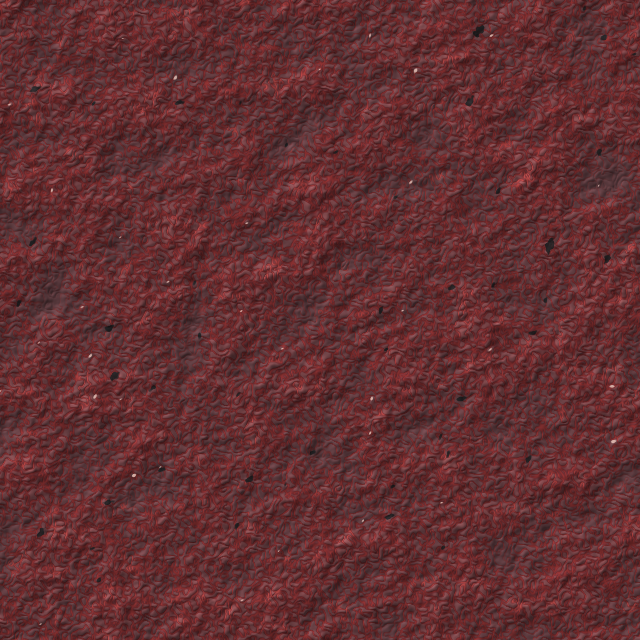
Give the GLSL for this texture, as a WebGL 2 fragment shader.

```glsl
#version 300 es
precision highp float;
// Rough dark red mineral surface with fine veins, black flecks and pale glints.

uniform vec2 u_resolution;
out vec4 fragColor;

vec2 hash2(vec2 cell) {
    uvec2 q = uvec2(ivec2(cell) + 4096);
    uint h = q.x * 1597334677u ^ q.y * 3812015801u;
    h = (h ^ (h >> 15)) * 2246822519u;
    h ^= h >> 13;
    uint k = h * 3266489917u;
    k ^= k >> 16;
    return vec2(h & 65535u, k & 65535u) / 65535.0;
}

float cornerSlope(vec2 cell, vec2 offset) {
    float angle = 6.2832 * hash2(cell).x;
    return dot(vec2(cos(angle), sin(angle)), offset);
}

// Gradient noise, roughly -0.7 to 0.7
float noise(vec2 p) {
    vec2 i = floor(p), f = p - i;
    vec2 w = f * f * f * (f * (f * 6.0 - 15.0) + 10.0);
    vec2 e = vec2(1.0, 0.0);
    float low = mix(cornerSlope(i, f), cornerSlope(i + e.xy, f - e.xy), w.x);
    float high = mix(cornerSlope(i + e.yx, f - e.yx), cornerSlope(i + e.xx, f - e.xx), w.x);
    return mix(low, high, w.y);
}

// Turns p so that no noise lattice lies along the canvas sides
vec2 turn(vec2 p, float angle) {
    float c = cos(angle), s = sin(angle);
    return vec2(c * p.x + s * p.y, c * p.y - s * p.x);
}

float lumps(vec2 p) {
    vec2 q = turn(p, 0.6) * vec2(0.9, 1.1);
    return noise(q * 11.0 + 3.7) + 0.6 * noise(turn(q, 0.9) * 23.0 + 41.3);
}

// Signed winding pattern: veins run where it crosses zero
float windings(vec2 p) {
    vec2 bend = vec2(noise(p * 64.0 + 5.0), noise(p * 64.0 + 83.0)) * 0.005;
    return noise(turn(p + bend, 0.5) * 108.0 + 23.0);
}

float height(vec2 p) {
    return 0.0125 * lumps(p)
        + 0.0050 * noise(turn(p, 1.1) * 46.0 + 11.0)
        + 0.0034 * noise(turn(p, 0.35) * 88.0 + 57.0)
        + 0.0030 * abs(windings(p));
}

// One ragged, tilted grain in some of the cells
float grains(vec2 p, float cells, float chance, float radius, float seed) {
    vec2 cell = floor(p * cells);
    vec2 pick = hash2(cell + seed), place = hash2(cell + seed + 71.0);
    vec2 d = turn(p - (cell + 0.25 + 0.5 * place) / cells, 0.1 + 1.2 * pick.y);
    float size = radius * mix(0.45, 1.0, place.x * place.x);
    float dist = length(d * vec2(0.7, 1.35)) + 0.9 * size * noise(p * 150.0 + seed);
    return step(pick.x, chance) * (1.0 - smoothstep(size - 0.0015, size + 0.0012, dist));
}

void main() {
    vec2 p = gl_FragCoord.xy / min(u_resolution.x, u_resolution.y);

    // Relief lit from the upper left
    vec2 e = vec2(0.0015, 0.0);
    float h = height(p);
    vec2 slope = vec2(height(p + e.xy) - h, height(p + e.yx) - h) / e.x;
    float light = clamp(1.0 + 0.46 * dot(slope, vec2(0.6, -0.8)), 0.62, 1.5);

    // Soft veins around the grains, a little denser on the raised parts
    float rise = lumps(p);
    float winding = abs(windings(p));
    float width = 0.20 + 0.13 * rise;
    float vein = 1.0 - smoothstep(0.3 * width, 1.5 * width, winding);
    float core = 1.0 - smoothstep(0.0, 0.16, winding);

    vec3 stone = mix(vec3(0.35, 0.225, 0.24), vec3(0.41, 0.235, 0.245), smoothstep(-0.4, 0.4, rise));
    vec3 red = mix(vec3(0.35, 0.135, 0.15), vec3(0.44, 0.155, 0.155), core);
    vec3 color = mix(stone, red, vein * smoothstep(-1.0, -0.15, rise));
    color *= light * (1.0 + 0.09 * rise);

    // Warm broken crests in sparse patches
    float patches = smoothstep(0.1, 0.6, noise(p * 27.0 + 90.0) + 0.35 * rise);
    color += vec3(0.17, 0.10, 0.09) * patches * smoothstep(0.85, 1.25, light) * (0.4 + 0.6 * core);

    // Dark flecks and pale glints
    float dark = max(grains(p, 9.0, 0.2, 0.0085, 17.0), grains(p + 0.037, 13.0, 0.12, 0.0055, 211.0));
    color = mix(color, vec3(0.09, 0.11, 0.115) * light, 0.85 * dark);
    float glint = grains(p + 0.019, 16.0, 0.11, 0.0032, 403.0);
    color = mix(color, vec3(0.90, 0.76, 0.72), 0.85 * glint);

    fragColor = vec4(color, 1.0);
}
```
